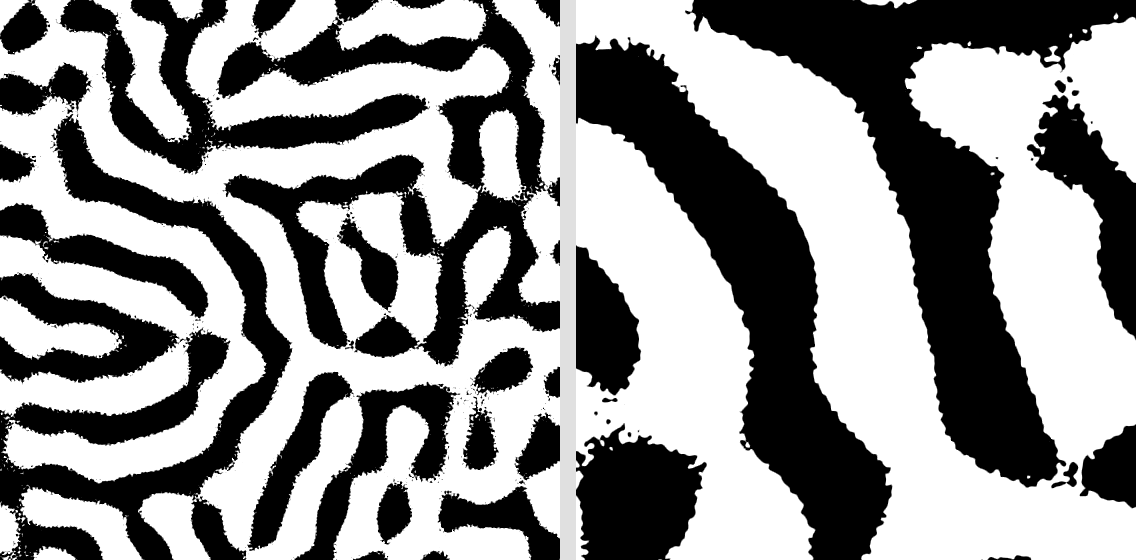
Left: the whole. Right: its middle third, enlarged.
A WebGL 2 fragment shader for this pattern:

```glsl
#version 300 es
precision highp float;

#define STRIPES 9.2      // stripe periods across the canvas
#define REACH 2.5        // wavelet radius, in periods
#define TURN 5.5         // how strongly the stripe direction swings
#define TURN_SCALE 0.27  // direction changes per period
#define BASE_ANGLE 1.2   // mean direction of the waves
#define WHITE_BIAS 0.19  // widens the white bands
#define GRAIN 0.5        // raggedness of the edges
#define GRAIN_SCALE 20.0 // grains per period
#define SEED 37.0

uniform vec2 u_resolution;
out vec4 fragColor;

const float TAU = 6.28319;
const vec3 BLACK = vec3(0.0);
const vec3 WHITE = vec3(1.0);

vec3 hash3(vec2 cell) {
    vec3 h = fract((cell + SEED).xyx * vec3(0.1031, 0.1030, 0.0973));
    h += dot(h, h.yxz + 33.33);
    return fract((h.xxy + h.yzz) * h.zyx);
}

float cornerSlope(vec2 cell, vec2 corner, vec2 f) {
    float angle = TAU * hash3(cell + corner).x;
    return dot(vec2(cos(angle), sin(angle)), f - corner);
}

float gradientNoise(vec2 p) {
    vec2 cell = floor(p);
    vec2 f = p - cell;
    vec2 s = f * f * f * (f * (f * 6.0 - 15.0) + 10.0);
    float low = mix(cornerSlope(cell, vec2(0, 0), f), cornerSlope(cell, vec2(1, 0), f), s.x);
    float high = mix(cornerSlope(cell, vec2(0, 1), f), cornerSlope(cell, vec2(1, 1), f), s.x);
    return mix(low, high, s.y);
}

// Sum of scattered wavelets that share a slowly turning direction.
vec2 waveField(vec2 p) {
    vec2 home = floor(p);
    vec2 sum = vec2(0.0);
    for (int y = -3; y <= 3; y++) {
        for (int x = -3; x <= 3; x++) {
            vec2 cell = home + vec2(x, y);
            vec3 random = hash3(cell);
            vec2 center = cell + random.xy;
            vec2 offset = p - center;
            float falloff = 1.0 - dot(offset, offset) / (REACH * REACH);
            if (falloff <= 0.0) continue;
            float angle = BASE_ANGLE + TURN * gradientNoise(center * TURN_SCALE);
            float phase = TAU * (dot(offset, vec2(cos(angle), sin(angle))) + random.z);
            sum += falloff * falloff * falloff * vec2(cos(phase), sin(phase));
        }
    }
    return sum;
}

void main() {
    vec2 p = gl_FragCoord.xy / u_resolution.y * STRIPES;

    // Bands, with grain that breaks up the edges where the wave is weak
    vec2 wave = waveField(p);
    float level = wave.x + WHITE_BIAS * length(wave);
    level += GRAIN * gradientNoise(p * GRAIN_SCALE);

    // Hard threshold, smoothed over one pixel
    float coverage = clamp(level / max(fwidth(level), 0.0001) + 0.5, 0.0, 1.0);
    fragColor = vec4(mix(BLACK, WHITE, coverage), 1.0);
}
```
